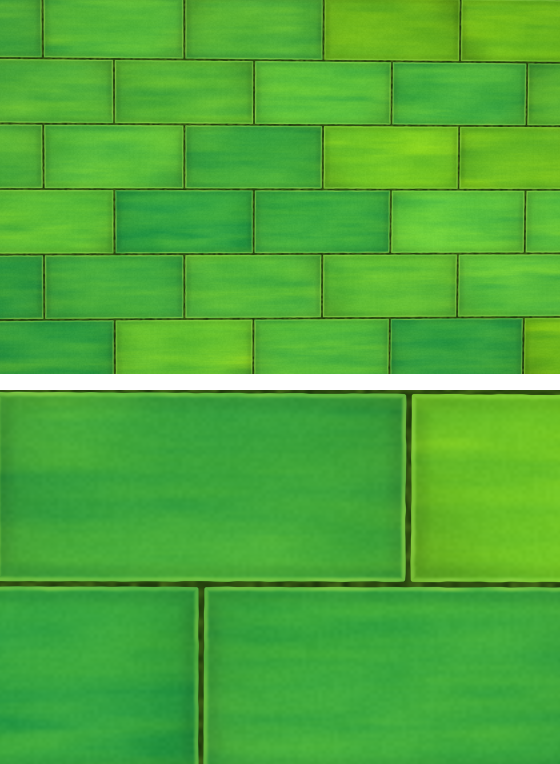
Top: the whole. Bottom: its middle third, enlarged.
Write a Shadertoy shader that draws this texture.

```glsl
// Glazed green wall tiles in running bond, six courses of about four tiles each.
// A mild perspective warp places the grid; hashes tint each tile, and stretched
// value noise gives the streaky glaze, pale worn rims and dark mossy joints.

float hash(vec2 p) {
    return fract(sin(dot(p, vec2(127.1, 311.7))) * 43758.5453);
}

float noise(vec2 p) {
    vec2 i = floor(p), f = fract(p);
    f = f * f * (3.0 - 2.0 * f);
    return mix(mix(hash(i), hash(i + vec2(1, 0)), f.x),
               mix(hash(i + vec2(0, 1)), hash(i + vec2(1, 1)), f.x), f.y);
}

float fbm(vec2 p) {
    float sum = 0.0, amp = 0.5;
    for (int i = 0; i < 4; i++) {
        sum += amp * noise(p);
        p = p * 2.03 + 17.3;
        amp *= 0.5;
    }
    return sum / 0.9375;
}

// Tile coordinates; p is in canvas widths, with y running down from the top
vec2 tileGrid(vec2 p) {
    float row = 1.0 + (p.y - mix(0.1035, 0.112, p.x)) / mix(0.117, 0.1135, p.x);
    float x = p.x + (p.x - 0.33) * 0.023 * (p.y - 0.05);
    float a = (x - 0.0762) * 3.918;
    float col = a + 0.0087 * a * a + 0.00015 * a * a * a;
    return vec2(col - 0.5 * mod(floor(row), 2.0), row);
}

vec3 glaze(vec2 id, vec2 f, vec2 p) {
    float tone = hash(id + 3.7), depth = hash(id + 19.1), band = hash(id + 41.3);
    vec2 seed = 31.0 * vec2(tone, depth);

    // Base tint runs from emerald through leaf green to lime
    vec3 color = mix(vec3(0.20, 0.64, 0.25), vec3(0.34, 0.73, 0.23), smoothstep(0.0, 0.4, tone));
    color = mix(color, vec3(0.45, 0.76, 0.12), smoothstep(0.55, 0.9, tone));
    color *= 0.95 + 0.09 * depth;

    // Horizontal pooling, with one brighter band across the tile
    float streak = fbm(f * vec2(1.8, 7.0) + seed) - 0.5;
    float cloud = fbm(f * vec2(4.0, 2.5) + seed.yx) - 0.5;
    color += vec3(0.17, 0.12, -0.04) * streak + vec3(0.10, 0.08, 0.03) * cloud;
    float y = (f.y - mix(0.25, 0.85, band)) / 0.15;
    color += vec3(0.09, 0.055, -0.01) * exp(-y * y) * (0.4 + streak * 2.0) * depth;

    // Thicker, darker glaze toward the ends and some corners
    float ends = pow(abs(2.0 * f.x - 1.0), 5.0);
    color *= 1.0 - ends * (0.04 + 0.10 * fbm(f * 3.0 + seed));
    float corner = length((f - vec2(step(0.5, band), step(0.4, depth))) * vec2(2.0, 1.0));
    color *= 1.0 - 0.13 * tone * (1.0 - smoothstep(0.0, 0.65, corner));

    // Fine speckle
    return color + 0.025 * (noise(p * 420.0) - 0.5);
}

void mainImage(out vec4 fragColor, in vec2 fragCoord) {
    vec2 p = vec2(fragCoord.x, iResolution.y - fragCoord.y) / iResolution.x;
    float pixel = 1.0 / iResolution.x;
    vec2 grid = tileGrid(p), id = floor(grid), f = fract(grid);

    // Distance to the tile border, slightly roughened, with tiny corner radii
    vec2 halfSize = vec2(0.1235, 0.0577);
    vec2 q = abs(f - 0.5) * 2.0 * halfSize - halfSize + 0.003;
    float edge = 0.003 - length(max(q, 0.0)) - min(max(q.x, q.y), 0.0);
    edge += 0.0005 * (noise(p * 160.0) - 0.5);

    vec3 color = glaze(id, f, p);

    // Thin pale rim where the glaze wears away, then a soft inner shade
    float wear = 0.25 + 0.5 * noise(p * 55.0);
    float rim = smoothstep(0.001, 0.002, edge) * (1.0 - smoothstep(0.0026, 0.0052, edge));
    color = mix(color, vec3(0.55, 0.80, 0.28), rim * wear);
    color *= 1.0 - 0.07 * smoothstep(0.003, 0.006, edge) * (1.0 - smoothstep(0.006, 0.016, edge));

    // Joint
    vec3 grout = mix(vec3(0.11, 0.21, 0.04), vec3(0.25, 0.39, 0.09), noise(p * 230.0));
    color = mix(grout, color, smoothstep(0.0016 - 0.7 * pixel, 0.0016 + 0.7 * pixel, edge));

    // Light falls off gently toward the corners
    vec2 c = fragCoord / iResolution.xy - 0.5;
    color *= 1.03 - 0.22 * dot(c, c);
    fragColor = vec4(clamp(color, 0.0, 1.0), 1.0);
}
```
